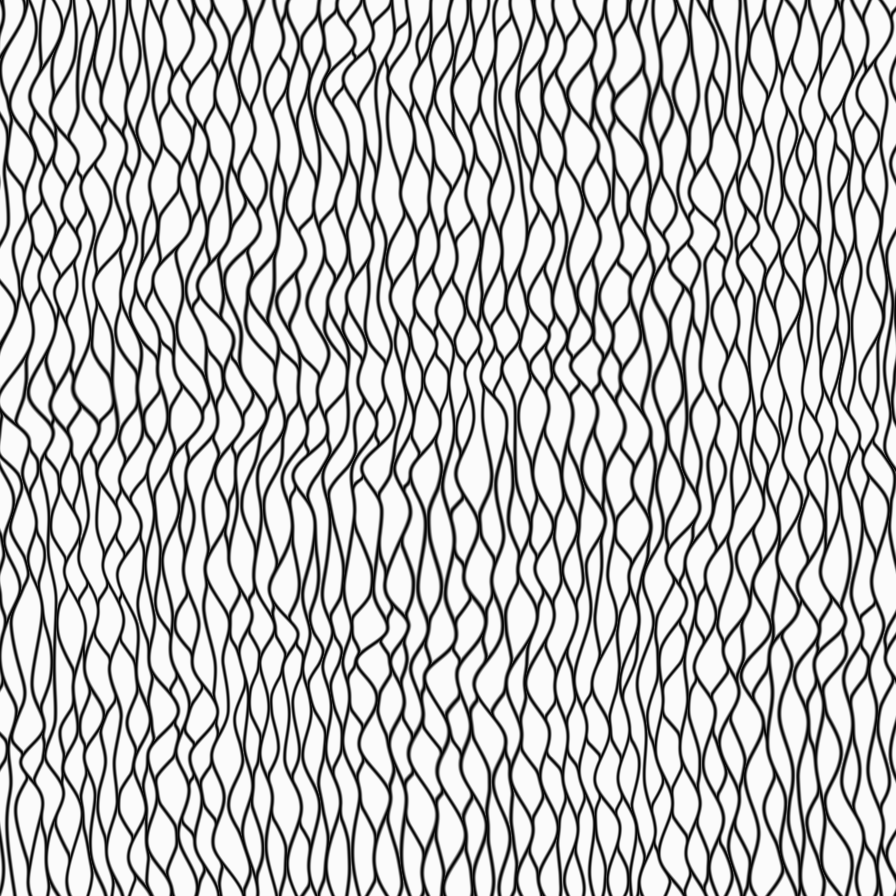
Give the GLSL for this pattern, as a WebGL 2 fragment shader.

```glsl
#version 300 es
precision highp float;
// Ink mesh of wavy upright strands that merge and part into slim leaf cells.
// Every fourth strand runs free; those between are softly clamped by their
// neighbours, so lines join in smooth forks instead of crossing.

uniform vec2 u_resolution;
out vec4 fragColor;

const vec3 PAPER = vec3(0.985);
const vec3 INK = vec3(0.02);
const float SPACING = 0.0125;        // mean distance between strands
const float KNOT = 0.054;            // height of half a wave
const float SWING_MIN = 0.05;        // sideways swing, in spacings
const float SWING_MAX = 1.3;
const float PHASE_JITTER = 0.6;      // shift of each strand, in knots
const float MERGE = 0.5;             // softness of the forks, in spacings
const float HALF_WIDTH = 0.0018;
const float EDGE = 0.0017;           // softness of the ink edge
const vec2 FLOW_SCALE = vec2(5.0, 9.0);
const vec2 FLOW = vec2(0.036, 0.045);
const float STEP = 0.0008;           // offset for the slope estimate

float hash(vec2 p) {
    return fract(sin(dot(p, vec2(127.1, 311.7))) * 43758.5453);
}

float noise(vec2 p) {
    vec2 cell = floor(p);
    vec2 f = fract(p);
    f = f * f * (3.0 - 2.0 * f);
    float low = mix(hash(cell), hash(cell + vec2(1, 0)), f.x);
    float high = mix(hash(cell + vec2(0, 1)), hash(cell + vec2(1, 1)), f.x);
    return mix(low, high, f.y);
}

// Bend the whole mesh, then measure x in strand spacings and y in knots.
vec2 meshPosition(vec2 p) {
    vec2 bend = vec2(noise(p * FLOW_SCALE), noise(p * FLOW_SCALE + 37.0)) - 0.5;
    return (p + FLOW * bend) / vec2(SPACING, KNOT);
}

// Swing at one knot; neighbouring strands lean opposite ways.
float knotSwing(float strand, float knot) {
    float side = 1.0 - 2.0 * mod(strand + knot, 2.0);
    return side * mix(SWING_MIN, SWING_MAX, hash(vec2(strand, knot)));
}

float freeStrand(float strand, float y) {
    float t = y + PHASE_JITTER * hash(vec2(strand, 71.0));
    float knot = floor(t);
    float blend = smoothstep(0.0, 1.0, t - knot);
    return strand + mix(knotSwing(strand, knot), knotSwing(strand, knot + 1.0), blend);
}

// Strand position at both sample heights.
vec2 strandPair(float strand, vec2 heights) {
    return vec2(freeStrand(strand, heights.x), freeStrand(strand, heights.y));
}

vec2 softMin(vec2 a, vec2 b) {
    vec2 h = max(MERGE - abs(a - b), 0.0) / MERGE;
    return min(a, b) - 0.25 * MERGE * h * h;
}

vec2 between(vec2 x, vec2 left, vec2 right) {
    return softMin(-softMin(-x, -left), right);
}

// Distance across the line, from the offsets at the two sample heights.
float lineDistance(vec2 x, vec2 strand) {
    vec2 offset = (x - strand) * SPACING;
    float slope = (offset.y - offset.x) / STEP;
    return abs(offset.x) * inversesqrt(1.0 + slope * slope);
}

float meshDistance(vec2 p) {
    vec2 here = meshPosition(p);
    vec2 above = meshPosition(p + vec2(0.0, STEP));
    vec2 x = vec2(here.x, above.x);
    vec2 heights = vec2(here.y, above.y);
    float group = 4.0 * floor(here.x / 4.0);
    float nearest = 1.0;

    // The group under the pixel and one on each side.
    vec2 left = strandPair(group - 4.0, heights);
    for (int i = -1; i <= 1; i++) {
        float first = group + 4.0 * float(i);
        vec2 right = strandPair(first + 4.0, heights);
        vec2 middle = between(strandPair(first + 2.0, heights), left, right);
        vec2 inLeft = between(strandPair(first + 1.0, heights), left, middle);
        vec2 inRight = between(strandPair(first + 3.0, heights), middle, right);
        nearest = min(nearest, min(lineDistance(x, left), lineDistance(x, right)));
        nearest = min(nearest, lineDistance(x, middle));
        nearest = min(nearest, min(lineDistance(x, inLeft), lineDistance(x, inRight)));
        left = right;
    }
    return nearest;
}

void main() {
    float side = min(u_resolution.x, u_resolution.y);
    vec2 p = gl_FragCoord.xy / side;
    float edge = max(EDGE, 0.75 / side);
    float ink = 1.0 - smoothstep(HALF_WIDTH - edge, HALF_WIDTH + edge, meshDistance(p));
    fragColor = vec4(mix(PAPER, INK, ink), 1.0);
}
```
